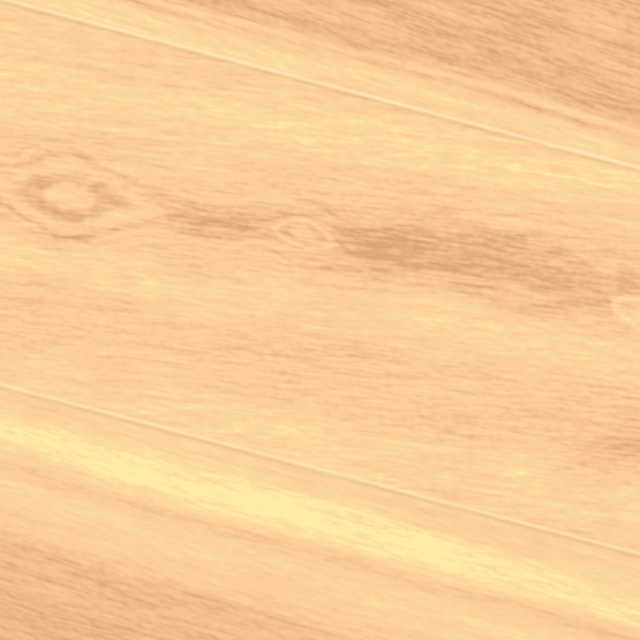
Give the GLSL for this texture, as a Shadertoy shader.

```glsl
// Three pale oak floor boards crossing the canvas at a slant, split by light seams.
// Each board has a broad tone profile plus stretched gradient noise for grain;
// the middle board adds a soft dark heart vein with eye-shaped knots.

const float SEAM_SLOPE = 0.265;
const float UPPER_SEAM = 1.003;
const float LOWER_SEAM = 0.400;

vec2 hashGradient(vec2 cell) {
    vec3 h = fract(cell.xyx * vec3(0.1031, 0.1030, 0.0973));
    h += dot(h, h.yzx + 33.33);
    float angle = 6.2832 * fract((h.x + h.y) * h.z);
    return vec2(cos(angle), sin(angle));
}

float gradientNoise(vec2 p) {
    vec2 i = floor(p), f = p - i;
    vec2 u = f * f * f * (f * (f * 6.0 - 15.0) + 10.0);
    float a = dot(hashGradient(i), f);
    float b = dot(hashGradient(i + vec2(1, 0)), f - vec2(1, 0));
    float c = dot(hashGradient(i + vec2(0, 1)), f - vec2(0, 1));
    float d = dot(hashGradient(i + vec2(1, 1)), f - vec2(1, 1));
    return 1.4 * mix(mix(a, b, u.x), mix(c, d, u.x), u.y);
}

float fbm(vec2 p) {
    float sum = 0.0, gain = 0.6;
    for (int i = 0; i < 3; i++) {
        sum += gain * gradientNoise(p);
        p = p * 2.03 + 17.3;
        gain *= 0.5;
    }
    return sum;
}

float bell(float x, float center, float width) {
    float d = (x - center) / width;
    return exp(-d * d);
}

// Point sheared so that x runs along the grain
vec2 alongGrain(vec2 p, float slope) {
    return vec2(p.x, p.y + slope * p.x);
}

// Fine streaks, short pores and blotchy speckle
float grain(vec2 g, float seed) {
    float streaks = fbm(vec2(g.x * 8.0, g.y * 85.0) + seed);
    float pores = gradientNoise(vec2(g.x * 28.0, g.y * 180.0) + seed);
    float speckle = gradientNoise(g * vec2(85.0, 150.0) + seed);
    return 0.32 * streaks + 0.20 * pores + 0.14 * speckle;
}

// Pointed oval: 0 at its center, 1 on its rim
float eyeDistance(vec2 p, vec2 center, vec2 radii) {
    vec2 q = pow(abs(p - center) / radii, vec2(1.4));
    return pow(q.x + q.y, 1.0 / 1.4) + 0.22 * fbm(p * vec2(16.0, 38.0));
}

// Light core, dark ring and pale rim of a knot, laid over a tone
float addKnot(float tone, float d, float core, float ringDepth) {
    float ring = smoothstep(0.25, 0.52, d) * (1.0 - smoothstep(0.68, 0.92, d));
    float knot = core - ringDepth * ring;
    return mix(tone, knot, 1.0 - smoothstep(0.9, 1.2, d));
}

float upperTone(vec2 p) {
    vec2 g = alongGrain(p, 0.31);
    float v = g.y - 0.03 * p.x + 0.012 * gradientNoise(p * vec2(2.0, 5.0));
    float tone = mix(0.66 - 0.16 * p.x, 0.12, smoothstep(1.035, 1.10, v));
    tone += 0.22 * bell(v, 1.035, 0.016) * (1.0 - 0.5 * p.x);
    tone += 0.28 * bell(v, 1.073, 0.005) - 0.14 * bell(v, 1.062, 0.005);
    tone += 0.22 * fbm(vec2(g.x * 1.3, g.y * 38.0));
    return tone + 0.85 * grain(g, 5.0);
}

float lowerTone(vec2 p) {
    vec2 g = alongGrain(p, 0.29);
    float v = g.y + 0.012 * gradientNoise(p * vec2(2.5, 6.0) + 8.0);
    float tone = mix(0.10, 0.54, smoothstep(0.06, 0.26, v));
    tone += (0.34 + 0.22 * bell(p.x, 0.4, 0.3)) * bell(v, 0.333, 0.034);
    tone += 0.18 * bell(v, 0.235, 0.02) - 0.20 * bell(v, 0.277, 0.012);
    tone -= 0.15 * bell(v, 0.155, 0.02);
    tone += 0.22 * fbm(vec2(g.x * 1.6, g.y * 24.0) + 3.0);
    return tone + 0.75 * grain(g, 21.0);
}

float middleTone(vec2 p) {
    vec2 g = alongGrain(p, 0.17) - vec2(0.0, 0.713);
    g.y += 0.014 * fbm(g * vec2(8.0, 14.0));

    // Broad light and dark zones
    float tone = 0.49 + 0.20 * bell(g.y, 0.17, 0.06) + 0.14 * bell(g.y, -0.105, 0.04);
    tone -= 0.12 * bell(g.y, -0.20, 0.055);
    tone += 0.18 * bell(g.y, -0.34, 0.05);
    tone -= 0.32 * bell(p.x, 0.98, 0.09) * bell(p.y, 0.285, 0.04);
    tone += 0.20 * fbm(g * vec2(2.2, 15.0) + 4.0);

    // Growth lines swell around the knots and spread to the right
    float swell = 0.045 * bell(p.x, 0.11, 0.09) + 0.02 * bell(p.x, 0.48, 0.06);
    float fromHeart = sqrt(g.y * g.y + 0.0001) - swell;
    float spread = 0.045 + 0.040 * p.x;
    float halo = 1.0 - smoothstep(0.1 * spread, 1.5 * spread, fromHeart);
    float lines = gradientNoise(vec2(p.x * 2.0, fromHeart * 110.0));
    tone += halo * (0.26 * lines + 0.22 * fbm(vec2(p.x * 4.0, fromHeart * 50.0)) - 0.26);

    // Heart vein, soft edged, blunt just right of the small knot
    float drop = smoothstep(0.505, 0.56, p.x) * (1.0 - 0.55 * smoothstep(0.72, 1.0, p.x));
    float vein = 0.20 * bell(p.x, 0.33, 0.10) + 0.30 * drop;
    float ragged = abs(g.y - 0.005) + 0.012 * fbm(g * vec2(12.0, 60.0));
    tone -= vein * (1.0 - smoothstep(0.004, 0.042, ragged));

    // Knots
    tone = addKnot(tone, eyeDistance(g, vec2(0.11, 0.0), vec2(0.12, 0.052)), 0.56, 0.46);
    tone = addKnot(tone, eyeDistance(g, vec2(0.475, 0.0), vec2(0.050, 0.024)), 0.50, 0.28);
    tone = addKnot(tone, eyeDistance(g, vec2(1.01, -0.035), vec2(0.05, 0.033)), 0.72, 0.25);
    return tone + grain(alongGrain(p, 0.12), 40.0);
}

vec3 woodColor(float t) {
    vec3 color = mix(vec3(0.86, 0.65, 0.48), vec3(0.96, 0.76, 0.568), smoothstep(-0.22, 0.28, t));
    color = mix(color, vec3(0.99, 0.81, 0.60), smoothstep(0.20, 0.50, t));
    color = mix(color, vec3(0.99, 0.845, 0.62), smoothstep(0.48, 0.74, t));
    return mix(color, vec3(1.0, 0.925, 0.655), smoothstep(0.70, 1.08, t));
}

void mainImage(out vec4 fragColor, in vec2 fragCoord) {
    vec2 p = fragCoord / iResolution.y;
    float v = alongGrain(p, SEAM_SLOPE).y;

    float tone = mix(lowerTone(p), middleTone(p), smoothstep(-0.002, 0.002, v - LOWER_SEAM));
    tone = mix(tone, upperTone(p), smoothstep(-0.002, 0.002, v - UPPER_SEAM));
    vec3 color = woodColor(tone);

    // Worn, light seams with a faint shadow below
    float seam = bell(v, UPPER_SEAM, 0.0028) + 0.85 * bell(v, LOWER_SEAM, 0.0026);
    float shadow = bell(v, UPPER_SEAM - 0.006, 0.003) + bell(v, LOWER_SEAM - 0.006, 0.003);
    float wear = 0.80 + 0.3 * gradientNoise(vec2(p.x * 9.0, v * 3.0));
    color *= 1.0 - 0.045 * shadow;
    color = mix(color, vec3(1.0, 0.91, 0.72), clamp(seam * wear, 0.0, 1.0));
    fragColor = vec4(color, 1.0);
}
```
